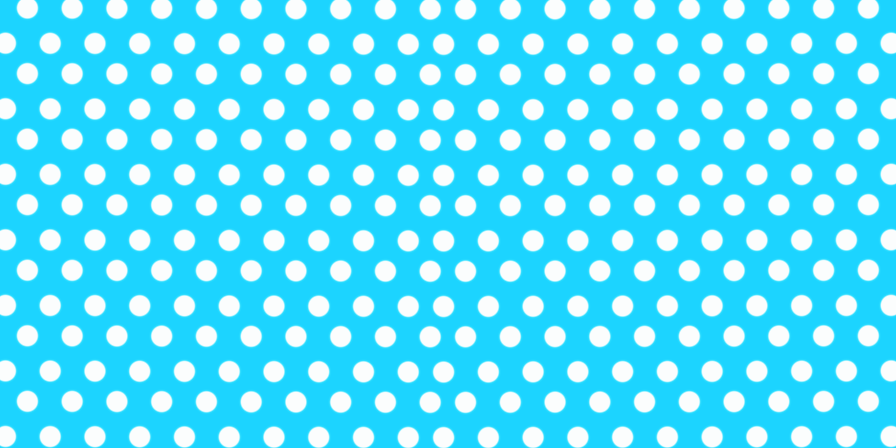
A Shadertoy shader for this pattern:

```glsl
// Distance to the nearest dot centre of one row family; columns restart at a seam.
float latticeDistance(vec2 p, vec2 firstDot) {
    vec2 pitch = vec2(0.0999, 0.1463);
    vec2 q = p - firstDot;
    if (q.x > 0.938) q.x -= 0.978;
    return length(q - pitch * round(q / pitch));
}

void mainImage(out vec4 fragColor, in vec2 fragCoord) {
    // Canvas is 2 by 1, measured downwards from the top left
    vec2 p = fragCoord / iResolution.xy * vec2(2.0, 1.0);
    p.y = 1.0 - p.y;

    // Rows sag slightly towards the middle
    p.y -= 0.0026 * (1.0 - abs(p.x - 1.0));

    // Two interleaved, unevenly spaced row families
    float upperRows = latticeDistance(p, vec2(0.0612, 0.0178));
    float lowerRows = latticeDistance(p, vec2(0.0122, 0.0964));
    float edge = min(upperRows, lowerRows) - 0.0235;

    // Soft-edged dots with a faint pale rim on the blue ground
    float softness = max(0.0024, 0.7 / iResolution.y);
    float dotMask = 1.0 - smoothstep(-softness, softness, edge);
    float rim = 1.0 - smoothstep(0.0, 0.006, edge);
    vec3 ground = mix(vec3(0.11, 0.83, 1.0), vec3(0.17, 0.87, 1.0), rim);
    fragColor = vec4(mix(ground, vec3(0.985, 0.992, 0.992), dotMask), 1.0);
}
```
